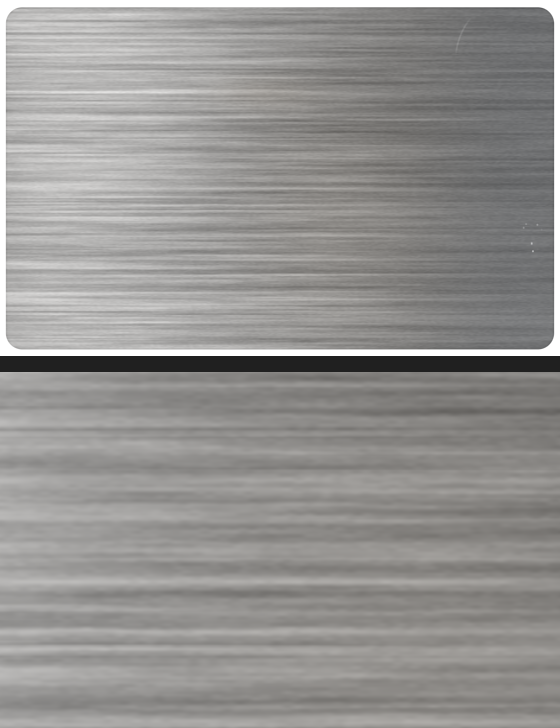
Top: the whole. Bottom: its middle third, enlarged.
This texture is drawn by a Shadertoy shader. Its source:

```glsl
// A rounded plate of brushed steel on white, lit from the left.
// Rows of stretched value noise make the brush lines, over a smooth
// shading of broad soft glows; a faint scratch and specks add wear.

float hash(vec2 p) {
    vec3 q = fract(vec3(p.xyx) * 0.1031);
    q += dot(q, q.yzx + 33.33);
    return fract((q.x + q.y) * q.z);
}

// One brushed row: noise along x, shifted so that cells never line up.
float rowNoise(float x, float row, float seed) {
    x += 40.0 * hash(vec2(row, seed + 7.0));
    float cell = floor(x);
    float a = hash(vec2(cell + seed * 61.0, row));
    float b = hash(vec2(cell + 1.0 + seed * 61.0, row));
    return mix(a, b, smoothstep(0.0, 1.0, x - cell));
}

// Signed streaks: freq.x cells along the brush, freq.y rows per height.
float streaks(vec2 p, vec2 freq, float seed) {
    p *= freq;
    float row = floor(p.y);
    float below = rowNoise(p.x, row, seed);
    float above = rowNoise(p.x, row + 1.0, seed);
    return mix(below, above, smoothstep(0.0, 1.0, p.y - row)) - 0.5;
}

float glow(vec2 p, vec2 center, vec2 size) {
    vec2 d = (p - center) / size;
    return exp(-dot(d, d));
}

float roundedBox(vec2 p, vec2 halfSize, float radius) {
    vec2 q = abs(p) - halfSize + radius;
    return length(max(q, 0.0)) + min(max(q.x, q.y), 0.0) - radius;
}

void mainImage(out vec4 fragColor, in vec2 fragCoord) {
    vec2 uv = fragCoord / iResolution.xy;
    float aspect = iResolution.x / iResolution.y;
    vec2 p = vec2(uv.x * aspect, uv.y);
    float pixel = 1.0 / iResolution.y;

    // Broad shading: bright left, dim middle, dark right.
    float light = mix(0.705, 0.435, smoothstep(0.1, 0.93, uv.x));
    light += 0.045 * glow(uv, vec2(0.17, 0.85), vec2(0.22, 0.25));
    light -= 0.05 * glow(uv, vec2(0.43, 0.5), vec2(0.17, 0.22));
    light += 0.025 * glow(uv, vec2(0.62, 0.25), vec2(0.14, 0.3));
    light += 0.03 * glow(uv, vec2(0.85, 0.02), vec2(0.3, 0.25));
    light -= 0.03 * glow(uv, vec2(0.0, 0.45), vec2(0.04, 0.5));

    // Brush lines from wide bands to hairlines, fading to the right.
    float brush = 0.09 * streaks(p, vec2(0.8, 32.0), 1.0)
                + 0.13 * streaks(p, vec2(1.5, 85.0), 2.0)
                + 0.15 * streaks(p, vec2(2.5, 170.0), 3.0)
                + 0.06 * streaks(p, vec2(14.0, 230.0), 4.0);
    float bright = smoothstep(0.22, 0.48, streaks(p, vec2(1.2, 110.0), 5.0));
    float dark = smoothstep(0.25, 0.48, streaks(p, vec2(1.0, 120.0), 6.0));
    brush += 0.055 * bright - 0.06 * dark;
    light += brush * mix(1.0, 0.42, smoothstep(0.5, 0.92, uv.x));
    light += 0.035 * streaks(p, vec2(110.0, 300.0), 8.0);

    // Thin arc scratch at the upper right.
    float arc = abs(length(p - vec2(1.47, 0.83)) - 0.19);
    float arcSpan = smoothstep(0.84, 0.87, p.y) * smoothstep(0.96, 0.92, p.y)
                  * step(p.x, 1.4);
    light += 0.07 * arcSpan * (1.0 - smoothstep(0.0, 0.002 + pixel, arc));

    // A few bright specks near the right edge.
    for (float i = 0.0; i < 9.0; i++) {
        vec2 spread = vec2(hash(vec2(i, 11.0)), hash(vec2(i, 23.0)));
        vec2 speck = vec2(aspect * 0.935, 0.27) + spread * vec2(0.07, 0.11);
        float spot = 1.0 - smoothstep(0.0, 0.002 + pixel, length(p - speck));
        light += 0.22 * spot * hash(vec2(i, 37.0));
    }

    // Slight warm patches in the middle, cool tone on the right.
    float warmth = 0.012 * glow(uv, vec2(0.6, 0.4), vec2(0.18, 0.4))
                 + 0.012 * glow(uv, vec2(0.47, 0.74), vec2(0.1, 0.05))
                 + 0.005 - 0.012 * smoothstep(0.7, 0.95, uv.x);
    vec3 metal = light + warmth * vec3(0.6, 0.0, -0.8);

    // Plate outline with a thin darker rim, softly cut from white.
    vec2 halfSize = vec2(0.4895 * aspect, 0.4805);
    float edge = roundedBox(p - vec2(0.5 * aspect, 0.499), halfSize, 0.046);
    metal -= 0.05 * smoothstep(-0.007, 0.0, edge);
    float soft = max(0.002, 0.75 * pixel);
    float plate = 1.0 - smoothstep(-soft, soft, edge);
    fragColor = vec4(mix(vec3(1.0), metal, plate), 1.0);
}
```
